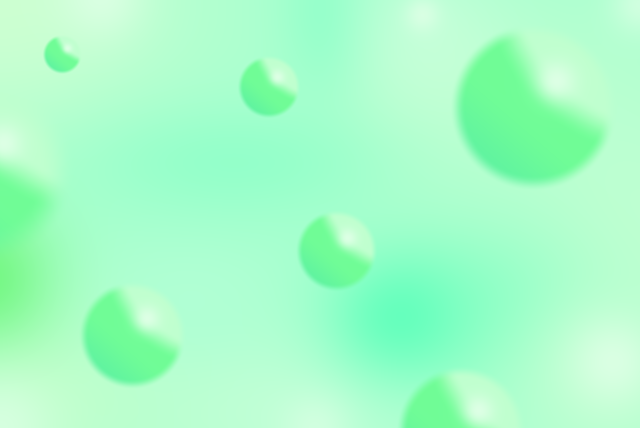
Give the GLSL for this background, as a WebGL 2 fragment shader.

```glsl
#version 300 es
precision highp float;
// Soft mint background with floating glossy spheres.
// Gaussian colour patches form the backdrop, pale lights glow over it,
// and each sphere is a blurred disc with a curved pale side and a highlight.

#define BASE_TINT vec3(0.65, 1.0, 0.81)
#define GLOW_TINT vec3(0.87, 1.0, 0.90)
#define BALL_GREEN vec3(0.44, 0.99, 0.59)
#define BALL_SHADE vec3(0.37, 0.95, 0.63)
#define BALL_PALE vec3(0.75, 1.0, 0.81)
#define EDGE_BLUR 0.10
#define SHINE_OFFSET vec2(0.28, 0.32)
#define SHINE_SIZE 0.24

uniform vec2 u_resolution;
out vec4 fragColor;

// Backdrop patches: centre and radii, with their tints
const int PATCHES = 12;
const vec4 patchShape[PATCHES] = vec4[](
  vec4(0.00, 1.00, 0.45, 0.35), vec4(1.45, 0.45, 0.40, 0.45),
  vec4(1.10, 0.75, 0.35, 0.25), vec4(0.65, 0.05, 0.40, 0.22),
  vec4(0.10, 0.08, 0.35, 0.25), vec4(0.45, 0.30, 0.20, 0.15),
  vec4(0.55, 0.62, 0.35, 0.13), vec4(0.76, 0.97, 0.10, 0.20),
  vec4(1.15, 0.28, 0.25, 0.20), vec4(0.94, 0.26, 0.17, 0.15),
  vec4(-0.03, 0.35, 0.16, 0.17), vec4(1.42, 0.12, 0.20, 0.20));
const vec3 patchTint[PATCHES] = vec3[](
  vec3(0.80, 1.0, 0.82), vec3(0.75, 1.0, 0.82),
  vec3(0.74, 1.0, 0.82), vec3(0.75, 1.0, 0.84),
  vec3(0.75, 1.0, 0.80), vec3(0.69, 1.0, 0.83),
  vec3(0.58, 1.0, 0.79), vec3(0.58, 1.0, 0.79),
  vec3(0.58, 1.0, 0.78), vec3(0.40, 1.0, 0.74),
  vec3(0.46, 0.97, 0.52), vec3(0.75, 1.0, 0.82));

// Lights: centre, radius, strength
const int LIGHTS = 7;
const vec4 lights[LIGHTS] = vec4[](
  vec4(1.435, 0.155, 0.10, 0.85), vec4(0.99, 0.965, 0.04, 0.80),
  vec4(0.24, 1.01, 0.10, 0.80), vec4(1.50, 0.99, 0.07, 0.70),
  vec4(0.00, 0.00, 0.13, 0.75), vec4(0.74, 0.00, 0.08, 0.60),
  vec4(1.00, 0.93, 0.17, 0.35));

// Spheres: centre, radius, extra edge blur
const int BALLS = 7;
const vec4 balls[BALLS] = vec4[](
  vec4(0.148, 0.873, 0.044, 0.02), vec4(0.631, 0.797, 0.071, 0.0),
  vec4(1.250, 0.750, 0.188, 0.0), vec4(0.789, 0.414, 0.092, 0.0),
  vec4(0.3125, 0.217, 0.121, 0.0), vec4(1.080, -0.006, 0.145, 0.0),
  vec4(-0.043, 0.604, 0.190, 0.12));

float gaussian(vec2 v) {
  return exp(-dot(v, v));
}

vec3 backdrop(vec2 p) {
  vec3 colour = BASE_TINT;
  for (int i = 0; i < PATCHES; i++) {
    vec4 s = patchShape[i];
    colour = mix(colour, patchTint[i], gaussian((p - s.xy) / s.zw));
  }
  for (int i = 0; i < LIGHTS; i++) {
    vec4 l = lights[i];
    colour = mix(colour, GLOW_TINT, l.w * gaussian((p - l.xy) / l.z));
  }
  return colour;
}

// Sphere colour over the backdrop; q is the position in radii
vec3 drawBall(vec3 under, vec2 q, float blur) {
  float along = dot(q, vec2(0.707));
  float across = dot(q, vec2(0.707, -0.707));
  float pale = smoothstep(0.02, 0.50, along - 0.25 * across * across);
  float shade = smoothstep(0.1, 1.1, dot(q, vec2(-0.65, -0.76)));
  vec3 colour = mix(BALL_GREEN, BALL_SHADE, shade);
  colour = mix(colour, BALL_PALE, pale);
  float shine = gaussian((q - SHINE_OFFSET) / SHINE_SIZE);
  colour = mix(colour, GLOW_TINT, 0.95 * shine);
  float cover = 1.0 - smoothstep(0.95 - blur, 0.95 + blur, length(q));
  return mix(under, colour, cover);
}

void main() {
  vec2 p = gl_FragCoord.xy / u_resolution.y;
  p.x += 0.5 * (1.5 - u_resolution.x / u_resolution.y);
  vec3 colour = backdrop(p);
  for (int i = 0; i < BALLS; i++) {
    vec4 b = balls[i];
    colour = drawBall(colour, (p - b.xy) / b.z, EDGE_BLUR + b.w);
  }
  fragColor = vec4(colour, 1.0);
}
```
